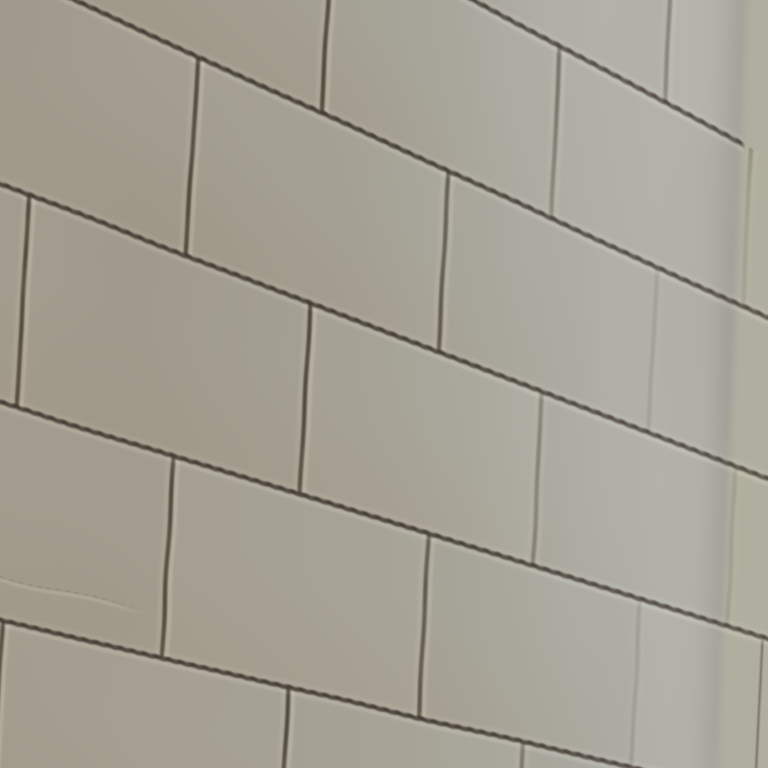
A Shadertoy shader for this pattern:

```glsl
// Glazed wall tiles in running bond, receding to a softly lit corner on the right.

float hash(vec2 p) {
    p = fract(p * vec2(0.1031, 0.1137));
    p += dot(p, p.yx + 33.33);
    return fract((p.x + p.y) * p.x * 17.0);
}

float noise(vec2 p) {
    vec2 i = floor(p), f = fract(p);
    f = f * f * (3.0 - 2.0 * f);
    return mix(mix(hash(i), hash(i + vec2(1, 0)), f.x),
               mix(hash(i + vec2(0, 1)), hash(i + vec2(1, 1)), f.x), f.y);
}

// Soft line of the given half width around a signed distance
float line(float dist, float halfWidth) {
    float soft = max(0.0022, 1.0 / iResolution.y);
    return smoothstep(-soft, soft, halfWidth - abs(dist));
}

// Pale bevel beside a joint
float bevel(float dist, float offset) {
    float t = (dist - offset) / 0.0028;
    return exp(-t * t);
}

void mainImage(out vec4 fragColor, in vec2 fragCoord) {
    vec2 p = fragCoord / iResolution.xy;
    p.y = 1.0 - p.y; // measured downwards from the top edge

    // Perspective: courses shrink and flatten towards the right
    float courseHeight = 0.2839 - 0.0749 * p.x;
    float v = (p.y + 0.328 - 0.5326 * p.x) / courseHeight;
    float row = floor(v);
    float depth = 1.0 - 0.2638 * p.x;
    float along = (p.x / depth + 0.018 * v - 0.075) / 0.414 - 0.53 * mod(row, 2.0);
    vec2 tile = vec2(floor(along), row);

    // Signed distances to the nearest bed joint and upright joint
    float bed = round(v);
    float slope = 0.5326 - 0.0749 * bed;
    float bedDist = (v - bed) * courseHeight / sqrt(1.0 + slope * slope);
    float uprightDist = (along - round(along)) * 0.414 * depth * depth;
    bedDist += 0.0025 * (noise(vec2(p.x * 9.0, bed * 7.0 + 20.0)) - 0.5);
    uprightDist += 0.002 * (noise(vec2(p.y * 16.0, round(along) * 5.0 + 40.0)) - 0.5);

    // Glaze: warm on the left, cool and bright on the right
    vec3 color = mix(vec3(0.632, 0.608, 0.553), vec3(0.652, 0.640, 0.592),
                     smoothstep(0.0, 0.6, p.x));
    float light = smoothstep(0.46, 0.88, p.x + 0.12 * (0.5 - p.y));
    color = mix(color, vec3(0.702, 0.702, 0.670), light);
    color += 0.018 * (hash(tile + 31.0) - 0.5);
    color += 0.022 * (noise(p * vec2(5.0, 3.0) + 8.0) - 0.5);
    color += 0.012 * (noise(vec2(p.x * 28.0, p.y * 1.5) + tile * 3.0 + 60.0) - 0.5) * light;
    color -= vec3(0.004, 0.012, 0.018) * smoothstep(0.3, 1.0, fract(v)) * (1.0 - light);

    // Corner: a shaded edge, then a pale return wall
    float corner = p.x - 0.970 + 0.037 * p.y;
    color -= 0.055 * exp(-pow(corner / 0.025, 2.0));
    color = mix(color, vec3(0.690, 0.682, 0.618), smoothstep(-0.006, 0.012, corner));
    float edge = line(p.x - 0.993 + 0.05 * (p.y - 0.83), 0.0015);
    color = mix(color, vec3(0.40, 0.37, 0.32), 0.7 * edge * smoothstep(0.825, 0.84, p.y));

    // Upright joints, washed out by the light on the right
    float strength = mix(0.92, 0.13, smoothstep(0.45, 0.86, p.x));
    strength += 0.28 * smoothstep(0.4, 0.8, p.x) * (1.0 - smoothstep(0.08, 0.3, p.y));
    strength *= 0.85 + 0.15 * noise(vec2(p.y * 30.0, along));
    color += vec3(0.075, 0.065, 0.055) * strength
           * (bevel(uprightDist, 0.0065) + 0.5 * bevel(uprightDist, -0.0065));
    color = mix(color, vec3(0.29, 0.26, 0.21), strength * line(uprightDist, 0.0026));

    // Bed joints with a fine twisted ripple; the top one stops at the corner
    float ripple = sin(p.x * 400.0 + bed * 2.0);
    float reach = bed < 0.5 ? 1.0 - smoothstep(0.964, 0.972, p.x) : 1.0;
    float bedStrength = reach * (0.9 - 0.14 * light + 0.08 * ripple);
    color += 0.05 * reach * (bevel(bedDist, 0.0065) + 0.5 * bevel(bedDist, -0.0065));
    color = mix(color, vec3(0.27, 0.24, 0.21),
                bedStrength * line(bedDist + 0.0005 * ripple, 0.0028));

    // Hairline crack in the lower left tile
    float crackDist = p.y - 0.751 - 0.225 * p.x - 0.002 * sin(p.x * 40.0);
    float crack = 1.0 - smoothstep(0.13, 0.20, p.x);
    color -= 0.10 * crack * line(crackDist, 0.0006) * (0.6 + 0.4 * sin(p.x * 520.0));
    color += 0.05 * crack * bevel(crackDist, 0.004);

    fragColor = vec4(clamp(color, 0.0, 1.0), 1.0);
}
```
